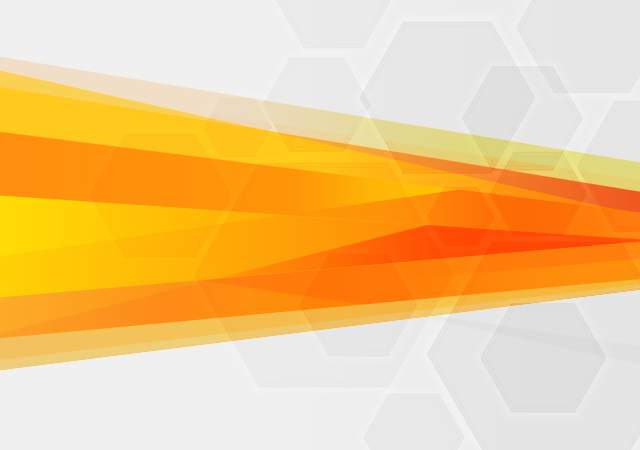
Write a Shadertoy shader that draws this background.

```glsl
const int HEX_COUNT = 15;

// Each hexagon: centre x, centre y, half width, in canvas heights
const vec3 HEXAGONS[HEX_COUNT] = vec3[HEX_COUNT](
    vec3(0.719, 0.389, 0.287), vec3(1.237, 0.213, 0.287),
    vec3(0.994, 0.783, 0.194), vec3(1.315, 0.939, 0.167),
    vec3(1.161, 0.737, 0.133), vec3(0.704, 0.767, 0.119),
    vec3(1.196, 0.569, 0.107), vec3(1.024, 0.519, 0.074),
    vec3(1.450, 0.630, 0.167), vec3(1.207, 0.205, 0.139),
    vec3(0.796, 0.322, 0.130), vec3(0.528, 0.717, 0.074),
    vec3(0.356, 0.565, 0.157), vec3(0.920, 0.028, 0.111),
    vec3(0.741, 1.006, 0.130));

float hash(vec2 p) {
    return fract(sin(dot(p, vec2(127.1, 311.7))) * 43758.5453);
}

// Coverage below a line given by its heights at the left and right borders
float below(vec2 uv, vec2 ends, float aa) {
    return smoothstep(-aa, aa, mix(ends.x, ends.y, uv.x) - uv.y);
}

float band(vec2 uv, vec2 top, vec2 bottom, float aa) {
    return below(uv, top, aa) * (1.0 - below(uv, bottom, aa));
}

vec3 ramp(vec3 left, vec3 middle, vec3 right, float x) {
    return x < 0.5 ? mix(left, middle, x * 2.0) : mix(middle, right, x * 2.0 - 1.0);
}

// Signed distance to a hexagon with a flat top
float hexagon(vec2 p, float halfWidth) {
    p = abs(p);
    return max(p.y, dot(p, vec2(0.866, 0.5))) - 0.866 * halfWidth;
}

vec3 paper(vec2 uv, float aa) {
    vec3 color = vec3(0.942 - 0.018 * smoothstep(0.2, 0.9, uv.x));
    float streak = band(uv, vec2(0.443, 0.231), vec2(0.5, 0.19), aa);
    return color * (1.0 - 0.02 * streak);
}

vec3 paintRibbon(vec3 color, vec2 uv, float aa) {
    vec2 outerTop = vec2(0.874, 0.639), outerBottom = vec2(0.178, 0.357);
    vec2 steepTop = vec2(0.843, 0.522), shallowTop = vec2(0.806, 0.574);
    vec2 orangeTop = vec2(0.707, 0.528), orangeBottom = vec2(0.565, 0.468);
    vec2 yellowBottom = vec2(0.339, 0.463), lowerBottom = vec2(0.248, 0.380);
    vec2 risingHigh = vec2(0.431, 0.637), risingLow = vec2(0.259, 0.620);
    vec2 falling = vec2(0.443, 0.231);
    float x = uv.x;

    // Translucent upper border
    vec3 pale = mix(vec3(0.94, 0.87, 0.78), vec3(0.90, 0.87, 0.50), smoothstep(0.3, 0.8, x));
    color = mix(color, pale, band(uv, outerTop, outerBottom, aa));

    // Two crossing upper sheets, gold where they overlap
    float steep = band(uv, steepTop, outerBottom, aa);
    float shallow = band(uv, shallowTop, outerBottom, aa);
    vec3 sheet = ramp(vec3(0.98, 0.78, 0.25), vec3(0.97, 0.70, 0.22), vec3(0.94, 0.36, 0.14), x);
    vec3 gold = ramp(vec3(1.0, 0.79, 0.12), vec3(1.0, 0.79, 0.10), vec3(1.0, 0.50, 0.05), x);
    color = mix(color, vec3(0.98, 0.82, 0.32), steep);
    color = mix(color, sheet, shallow);
    color = mix(color, gold, steep * shallow);

    // Orange band with a yellow facet
    vec3 orange = ramp(vec3(1.0, 0.56, 0.06), vec3(1.0, 0.61, 0.03), vec3(1.0, 0.52, 0.06), x);
    float facet = (1.0 - below(uv, risingHigh, aa)) * smoothstep(0.44, 0.62, x);
    orange = mix(orange, vec3(1.0, 0.75, 0.02), facet);
    orange = mix(orange, vec3(1.0, 0.40, 0.02), 0.7 * smoothstep(0.22, 0.0, abs(x - 0.82)) * (1.0 - facet));
    color = mix(color, orange, band(uv, orangeTop, orangeBottom, aa));

    // Yellow wedge turning red toward its tip
    vec3 amber = ramp(vec3(1.0, 0.82, 0.02), vec3(1.0, 0.63, 0.03), vec3(1.0, 0.42, 0.02), x);
    vec3 red = mix(vec3(1.0, 0.57, 0.03), vec3(1.0, 0.30, 0.02), smoothstep(0.35, 0.75, x));
    amber += vec3(0.0, 0.04, 0.0) * (1.0 - below(uv, risingHigh, aa));
    vec3 wedge = mix(amber, red, below(uv, risingLow, aa) * smoothstep(0.3, 0.42, x));
    color = mix(color, wedge, band(uv, orangeBottom, yellowBottom, aa));

    // Lower orange band and its facets
    vec3 lower = ramp(vec3(0.99, 0.67, 0.16), vec3(1.0, 0.50, 0.03), vec3(1.0, 0.53, 0.06), x);
    lower.g += 0.07 * below(uv, falling, aa) * smoothstep(0.25, 0.4, x);
    lower.g -= 0.04 * below(uv, risingLow, aa) * (1.0 - smoothstep(0.3, 0.6, x));
    lower.g += 0.07 * below(uv, vec2(0.30, 0.425), aa) * smoothstep(0.6, 0.9, x);
    color = mix(color, lower, band(uv, yellowBottom, lowerBottom, aa));

    // Translucent lower border
    vec3 border = mix(vec3(0.95, 0.76, 0.38), vec3(0.97, 0.77, 0.25), x);
    color = mix(color, border, band(uv, lowerBottom, outerBottom, aa));
    return mix(color, vec3(0.93, 0.83, 0.53), 0.7 * band(uv, vec2(0.200, 0.368), outerBottom, aa));
}

// Tinted pane with a fine double rim and a faint outer glow
vec3 paintHexagon(vec3 color, float d, float strength, float ribbon, float aa) {
    float inside = smoothstep(aa, -aa, d);
    float rim = smoothstep(0.0015 + aa, 0.0, abs(d));
    rim += 0.5 * smoothstep(0.0015 + aa, 0.0, abs(d + 0.009));
    float glow = (1.0 - inside) * smoothstep(0.025, 0.0, d);
    vec3 tint = mix(vec3(0.03), vec3(0.004, 0.07, 0.16), ribbon);
    color *= 1.0 - tint * strength * (0.8 * inside + rim);
    return color + 0.016 * glow * strength;
}

void mainImage(out vec4 fragColor, in vec2 fragCoord) {
    vec2 uv = fragCoord / iResolution.xy;
    vec2 p = fragCoord / iResolution.y;
    float aa = 0.8 / iResolution.y;
    float ribbon = band(uv, vec2(0.82, 0.60), vec2(0.178, 0.357), aa);
    vec3 color = paintRibbon(paper(uv, aa), uv, aa);

    // Scattered panes, stronger toward the right
    for (int i = 0; i < HEX_COUNT; i++) {
        vec3 hex = HEXAGONS[i];
        float strength = mix(0.45, 1.1, smoothstep(0.4, 1.2, hex.x));
        strength *= mix(0.8, 1.1, hash(hex.xy));
        color = paintHexagon(color, hexagon(p - hex.xy, hex.z), strength, ribbon, aa);
    }
    fragColor = vec4(clamp(color, 0.0, 1.0), 1.0);
}
```
